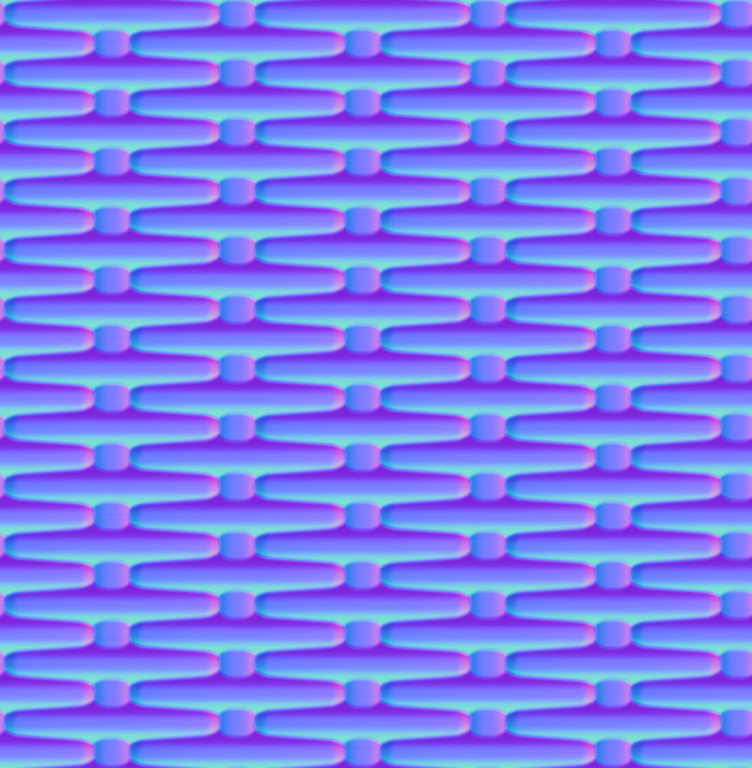
Reproduce this texture map procedurally as a WebGL 2 fragment shader.

```glsl
#version 300 es
precision highp float;
// Normal map of a wicker weave: tapered horizontal strands over upright posts.

uniform vec2 u_resolution;
out vec4 fragColor;

// Layout; lengths below are in units of one row height
const float REPEATS_ACROSS = 3.0;
const float ROWS = 26.0;
const float PERIOD = 8.5;           // length of one repeat along a row
const float STRAND_CENTRE = 0.446;  // fraction of a repeat, odd rows
const float STRAND_LENGTH = 3.47;   // half length
const float STRAND_WIDTH = 0.40;    // half width, before the sloping rim
const float CORNER = 0.34;

// Relief
const float RIM_WIDTH = 0.23;
const float RIM_DEPTH = 0.085;
const float RIM_STRAIGHT = 1.1;     // the rim stops steepening here
const float BOW = 0.21;             // rise of a strand over its post
const float BOW_POWER = 3.0;
const float ROUND_UPPER = 0.16;
const float ROUND_LOWER = 0.42;
const float POST_WIDTH = 0.60;      // half width
const float POST_LEVEL = -0.04;
const float POST_DROP = 0.21;
const float SOFTNESS = 0.10;        // half step of the slope filter
const float FIBRE_COUNT = 12.0;     // fibres per row
const float FIBRE_SLOPE = 0.05;
const vec2 TILT = vec2(0.03, -0.02);

float hash(vec2 p) {
    return fract(sin(dot(p, vec2(127.1, 311.7))) * 43758.5453);
}

float noise(vec2 p) {
    vec2 i = floor(p), f = fract(p);
    f = f * f * (3.0 - 2.0 * f);
    return mix(mix(hash(i), hash(i + vec2(1, 0)), f.x),
               mix(hash(i + vec2(0, 1)), hash(i + vec2(1, 1)), f.x), f.y);
}

float roundedBox(vec2 p, vec2 halfSize, float radius) {
    vec2 q = abs(p) - halfSize + radius;
    return length(max(q, 0.0)) + min(max(q.x, q.y), 0.0) - radius;
}

// Signed offset to the nearest point of a repeating row of centres
float nearest(float x, float centre, float period) {
    return (fract((x - centre) / period + 0.5) - 0.5) * period;
}

// Parabola that continues as a straight slope
float rimDrop(float t) {
    float curved = clamp(t, 0.0, RIM_STRAIGHT);
    return RIM_DEPTH * (curved * curved + 2.0 * RIM_STRAIGHT * max(t - RIM_STRAIGHT, 0.0));
}

float strandHeight(vec2 d) {
    float along = min(abs(d.x) / STRAND_LENGTH, 1.0);
    float edge = roundedBox(d, vec2(STRAND_LENGTH, STRAND_WIDTH), CORNER);
    float roundness = d.y > 0.0 ? ROUND_UPPER : ROUND_LOWER;
    return BOW * (1.0 - pow(along, BOW_POWER)) - roundness * d.y * d.y
         - rimDrop(1.0 + edge / RIM_WIDTH);
}

float postHeight(float x) {
    float across = nearest(x, (STRAND_CENTRE + 0.5) * PERIOD, PERIOD * 0.5) / POST_WIDTH;
    return POST_LEVEL - POST_DROP * pow(min(abs(across), 1.4), 3.0);
}

float weaveHeight(vec2 p) {
    float height = postHeight(p.x);
    float row = floor(p.y);
    for (float k = -1.0; k <= 1.0; k++) {
        // Every second row is shifted by half a repeat
        float shift = mod(row + k, 2.0) < 0.5 ? 0.5 : 0.0;
        float x = nearest(p.x, (STRAND_CENTRE + shift) * PERIOD, PERIOD);
        height = max(height, strandHeight(vec2(x, p.y - row - k - 0.5)));
    }
    return height;
}

void main() {
    vec2 uv = gl_FragCoord.xy / u_resolution;
    vec2 p = uv * vec2(REPEATS_ACROSS * PERIOD, ROWS);

    // Slope by central differences
    vec2 e = vec2(SOFTNESS, 0.0);
    vec2 slope = vec2(weaveHeight(p + e.xy) - weaveHeight(p - e.xy),
                      weaveHeight(p + e.yx) - weaveHeight(p - e.yx)) / (2.0 * SOFTNESS);

    // Faint fibres along the strands
    slope.y += FIBRE_SLOPE * (noise(p * vec2(0.7, FIBRE_COUNT)) - 0.5);
    slope += TILT;

    // Encode the normal, with green pointing down
    vec3 normal = normalize(vec3(-slope.x, slope.y, 1.0));
    fragColor = vec4(0.5 + 0.5 * normal, 1.0);
}
```
